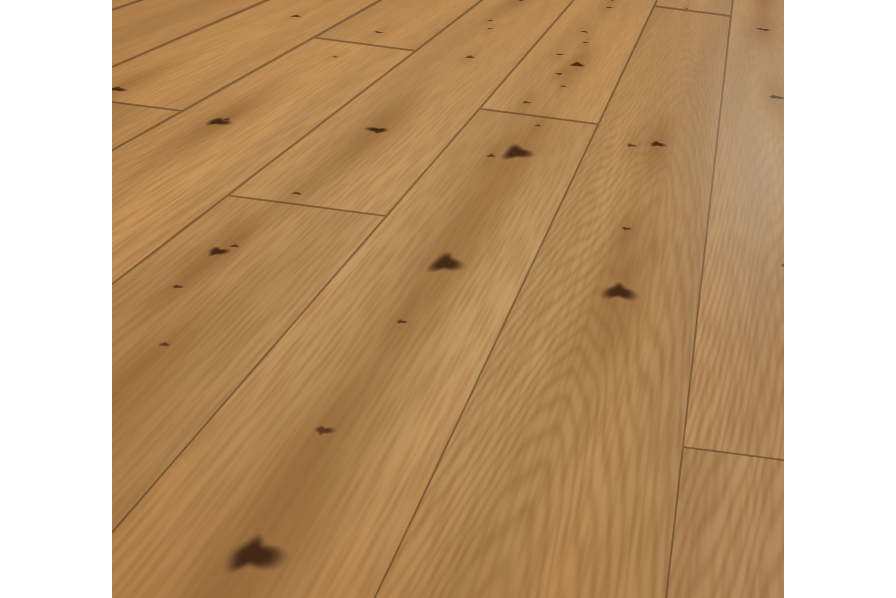
Write a WebGL 2 fragment shader that draws this texture.

```glsl
#version 300 es
precision highp float;
uniform vec2 u_resolution;
out vec4 fragColor;

// Layout, in canvas heights measured from the top left
const float ASPECT = 1.5;
const vec2 FRAME = vec2(0.125, 0.875);         // floor extent across the canvas
const vec2 VANISH = vec2(1.266, -0.352);
const float TILT = 0.13;                       // slope of the board ends
const float FIRST_SEAM = 0.11;
const float BOARD_WIDTH = 0.335;
const float BOARD_LENGTH = 2.15;
const float SEAM_WIDTH = 0.0011;
const float END_SHIFT[8] = float[8](0.417, 0.21, 0.783, 0.586, 0.91, 0.702, 0.3, 0.55);

// Wood
const float RING_ACROSS = 24.0;
const float RING_ALONG = 15.0;
const float KNOT_RATE = 2.2;
const float SPECK_RATE = 9.0;
const vec2 PORE_SCALE = vec2(34.0, 11.0);
const vec3 OAK = vec3(0.765, 0.605, 0.400);
const vec3 HONEY = vec3(0.700, 0.510, 0.295);
const vec3 TAN = vec3(0.700, 0.555, 0.395);
const vec3 GRAIN = vec3(0.550, 0.375, 0.205);
const vec3 KNOT = vec3(0.200, 0.115, 0.060);
const vec3 SHEEN = vec3(0.780, 0.720, 0.660);

float hash(vec2 p) {
  vec3 q = fract(vec3(p.xyx) * 0.1031);
  q += dot(q, q.yzx + 33.33);
  return fract((q.x + q.y) * q.z);
}

// Distance to the nearest scattered point
float cellular(vec2 p) {
  vec2 cell = floor(p);
  float nearest = 2.0;
  for (int j = -1; j <= 1; j++)
    for (int i = -1; i <= 1; i++) {
      vec2 c = cell + vec2(i, j);
      vec2 point = c + vec2(hash(c), hash(c + 57.3));
      nearest = min(nearest, length(p - point));
    }
  return nearest;
}

float layeredSines(vec2 p) {
  float sum = 0.0, amp = 0.5;
  for (int i = 0; i < 4; i++) {
    sum += amp * sin(p.x + 1.6 * sin(p.y + float(i)));
    p = vec2(p.x * 1.9 + p.y * 0.3, p.y * 1.6 + 1.7);
    amp *= 0.6;
  }
  return sum;
}

// Knots along the heart of a board: x = dark core, y = brown halo
vec2 knots(vec2 p, float lane, float rate, float size, float chance, float blur) {
  vec2 marks = vec2(0.0);
  float cell = floor(p.y * rate);
  for (int i = -1; i <= 1; i++) {
    vec2 id = vec2(cell + float(i) + 40.0, lane * 7.0 + rate + 20.0);
    float across = 0.58 + 0.26 * (hash(id) - 0.5);
    float along = (cell + float(i) + 0.2 + 0.6 * hash(id + 11.7)) / rate;
    vec2 d = vec2((p.x - across) * BOARD_WIDTH, p.y - along);
    float radius = size * mix(0.4, 1.0, hash(id + 23.1));
    float squash = mix(1.0, 2.4, hash(id + 31.9));
    float ragged = 1.0 + 0.25 * sin(3.0 * atan(d.y, d.x) + 9.0 * hash(id));
    float present = step(hash(id + 5.3), chance);
    float core = length(d * vec2(0.8, squash)) * ragged;
    marks.x = max(marks.x, present * (1.0 - smoothstep(radius * 0.35, radius + blur, core)));
    marks.y += present * exp(-dot(d * vec2(1.0, 0.3), d * vec2(1.0, 0.3)) / (5.0 * radius * radius));
  }
  return marks;
}

void main() {
  vec2 uv = gl_FragCoord.xy / u_resolution;
  float pixel = 1.0 / u_resolution.y;
  vec2 p = vec2(uv.x * ASPECT, 1.0 - uv.y);

  // Perspective: screen to floor
  vec2 ray = p - VANISH;
  float depth = ray.y - TILT * ray.x;
  float across = (-ray.x / depth - FIRST_SEAM) / BOARD_WIDTH;
  float along = 1.0 / depth;
  float lane = floor(across);
  float x = across - lane;
  float run = along / BOARD_LENGTH - END_SHIFT[clamp(int(lane) + 1, 0, 7)];
  float seed = hash(vec2(lane + 13.0, floor(run) + 29.0));
  float near = smoothstep(0.35, 1.0, depth);

  // Knots, with specks trailing along the heart
  float blur = pixel / depth;
  vec2 big = knots(vec2(x, along), lane, KNOT_RATE, 0.034, 0.6, blur);
  float speckChance = lane == 1.0 ? 0.75 : 0.2;
  vec2 speck = knots(vec2(x, along), lane, SPECK_RATE, 0.012, speckChance, blur);

  // Base tone, lighter in the middle and duller to the right
  vec2 glow = (p - vec2(0.78, 0.50)) / vec2(0.58, 0.48);
  vec3 color = mix(HONEY, OAK, exp(-dot(glow, glow)));
  color = mix(color, TAN, 0.8 * smoothstep(0.95, 1.25, p.x));
  color *= 1.0 + 0.10 * (seed - 0.5);
  float broad = layeredSines(vec2(x * 7.0 + seed * 40.0, along * 2.5));
  color *= 1.0 + 0.05 * broad;

  // Growth rings: arched in figured boards, nearly straight elsewhere
  float figure = lane < 0.5 ? 1.0 : 0.35 * seed;
  float off = x - 0.5 - 0.12 * sin(along * 2.3 + seed * 6.0);
  float arch = RING_ACROSS * sqrt(off * off + 0.012) + RING_ALONG * along;
  float plain = RING_ACROSS * x + 2.0 * along;
  float ring = mix(plain, arch, figure) + 1.1 * broad + 2.5 * big.y;
  float lines = pow(0.5 + 0.5 * sin(6.2832 * ring), 2.0);
  color = mix(color, GRAIN, lines * mix(0.10, 0.30, figure) * mix(0.35, 1.0, near));
  float pores = 1.0 - smoothstep(0.1, 0.65, cellular(vec2(x, along) * PORE_SCALE + seed * 90.0));
  color = mix(color, GRAIN, 0.26 * pores * mix(0.4, 1.0, near));

  color = mix(color, GRAIN, min(0.55 * big.y + 0.25 * speck.y, 0.7));
  color = mix(color, KNOT, max(0.85 * big.x, 0.65 * speck.x));

  // Long seams and board ends
  float side = min(x, 1.0 - x) * BOARD_WIDTH * depth / length(vec2(1.0, ray.x / ray.y));
  float end = min(fract(run), 1.0 - fract(run)) * BOARD_LENGTH * depth * depth;
  float seam = 1.0 - smoothstep(SEAM_WIDTH - 0.5 * pixel, SEAM_WIDTH + pixel, min(side, end));
  color = mix(color, KNOT, 0.42 * seam);

  // Window sheen on the right, white margins
  vec2 shine = (p - vec2(1.27, 0.27)) / vec2(0.10, 0.22);
  color = mix(color, SHEEN, 0.40 * exp(-dot(shine, shine)));
  float edge = min(uv.x - FRAME.x, FRAME.y - uv.x) * ASPECT;
  color = mix(vec3(1.0), color, smoothstep(-0.5 * pixel, 0.5 * pixel, edge));
  fragColor = vec4(color, 1.0);
}
```
